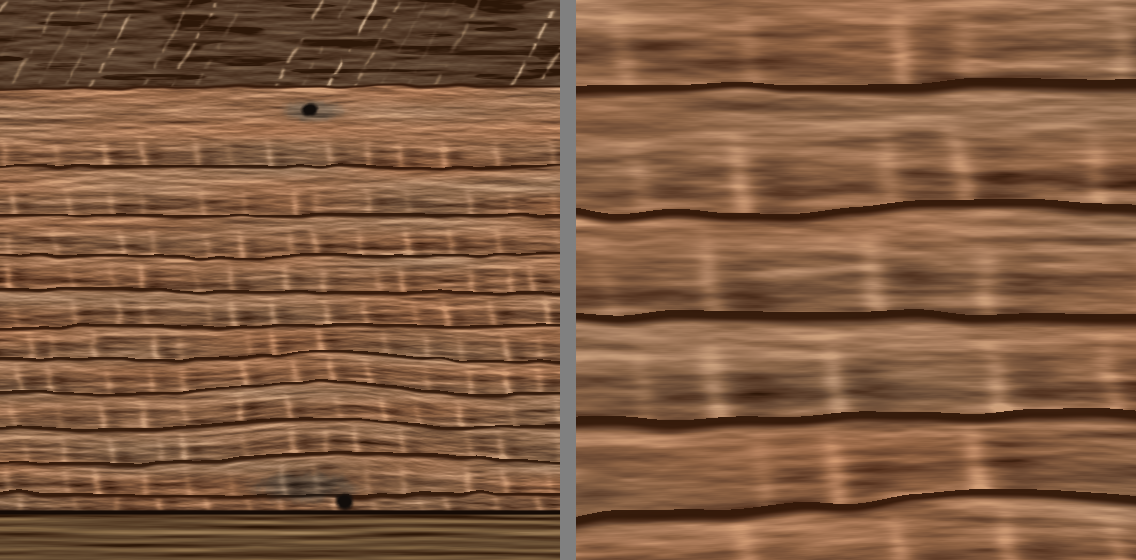
Left, the full canvas; right, a detail of the centre.
This texture is drawn by a Shadertoy shader. Its source:

```glsl
// Weathered timber: a sawn grey plank on top, a broad plank of eroded ridges
// with scalloped lips, and a finely grooved plank below. Each part yields a
// scalar tone from embossed noise, which a six-step wood ramp turns to colour.

const float SEAM_Y = 0.085;
const float PLANK_TOP = 0.85;

float hash(vec2 p) {
    return fract(sin(dot(p, vec2(127.1, 311.7))) * 43758.5);
}

float noise(vec2 p) {
    vec2 i = floor(p), f = fract(p);
    f = f * f * (3.0 - 2.0 * f);
    return mix(mix(hash(i), hash(i + vec2(1, 0)), f.x),
               mix(hash(i + vec2(0, 1)), hash(i + vec2(1, 1)), f.x), f.y);
}

float fbm(vec2 p) {
    float sum = 0.0, amp = 0.5;
    for (int i = 0; i < 4; i++) {
        sum += amp * noise(p);
        p = p * 2.03 + 17.3;
        amp *= 0.5;
    }
    return sum;
}

// Relief lit from above: height difference across a short vertical step
float emboss(vec2 p, vec2 scale) {
    vec2 q = p * scale;
    return fbm(q - vec2(0.0, 0.3)) - fbm(q + vec2(0.0, 0.3));
}

float bell(float d, float width) {
    return exp(-d * d / (width * width));
}

vec3 woodRamp(float tone) {
    vec3 steps[6] = vec3[6](
        vec3(0.18, 0.09, 0.03), vec3(0.31, 0.20, 0.13), vec3(0.41, 0.30, 0.22),
        vec3(0.53, 0.40, 0.29), vec3(0.65, 0.51, 0.40), vec3(0.78, 0.64, 0.51));
    vec3 color = steps[0];
    for (int i = 1; i < 6; i++)
        color = mix(color, steps[i], clamp(tone * 5.0 - float(i - 1), 0.0, 1.0));
    return color;
}

// Uneven line of a ridge edge around its base height
float edgeLine(float x, float base, float row) {
    return base + 0.012 * (noise(vec2(x * 5.0, row * 7.3)) - 0.5)
                + 0.006 * (noise(vec2(x * 28.0, row * 3.7)) - 0.5);
}

// Bright crests with a soft hollow beside each, jittered along a ridge
float scallops(float x, float row, float spacing) {
    float sum = 0.0, cell = floor(x / spacing);
    for (float i = -1.0; i <= 1.0; i++) {
        vec2 id = vec2(cell + i, row);
        float d = x - (id.x + 0.5 + 0.7 * (hash(id) - 0.5)) * spacing;
        float strength = 0.3 + 0.7 * hash(id + 41.0);
        sum += strength * (bell(d, 0.007) - 0.5 * bell(d - 0.022, 0.014));
    }
    return sum;
}

float ridgeTone(vec2 p) {
    // Find the ridge holding this point; the spacing tightens downwards
    float base = PLANK_TOP, row = 0.0;
    float top = edgeLine(p.x, base, row), bottom = top;
    for (int k = 0; k < 11; k++) {
        base = max(base - 0.06 - 0.083 * exp(-float(k)), SEAM_Y - 0.008);
        bottom = edgeLine(p.x, base, float(k + 1));
        row = float(k);
        if (p.y > bottom) break;
        top = bottom;
    }
    float up = p.y - bottom, down = top - p.y;
    float patches = noise(vec2(p.x * 11.0, row * 5.1));
    float tone = 0.69 + 0.75 * emboss(p, vec2(9.0, 85.0))
                      + 0.5 * emboss(p + 3.0, vec2(26.0, 190.0));
    tone += 0.22 * (fbm(p * vec2(7.0, 45.0)) - 0.47);
    // Worn underside, lit lip and scalloped crests
    tone -= (0.14 + 0.16 * patches) * smoothstep(0.043, 0.012, up);
    tone += 0.2 * patches * smoothstep(0.012, 0.004, up);
    float curve = 0.012 * (fbm(p * vec2(20.0, 45.0)) - 0.5) + 0.15 * up;
    float lip = smoothstep(0.058, 0.016, up);
    tone += 0.34 * lip * scallops(p.x + curve, row, 0.078);
    // Shadow cast by the ridge above
    float width = 0.005 + 0.008 * noise(vec2(p.x * 9.0, row * 2.9));
    return mix(tone, 0.0, 0.95 * smoothstep(width, width * 0.35, down));
}

float sawnTone(vec2 p) {
    float tone = 0.28 + 0.6 * emboss(p, vec2(14.0, 110.0))
                      + 0.25 * (fbm(p * vec2(12.0, 70.0)) - 0.47);
    // Slanting, broken saw marks of uneven strength
    float slant = (p.x - 0.55 * (p.y - PLANK_TOP)) / 0.047;
    slant += 0.25 * (fbm(p * 35.0) - 0.5);
    float id = floor(slant), strength = hash(vec2(id, 8.0));
    float mark = bell(fract(slant) - 0.5, 0.08) * strength * strength;
    tone += 0.75 * mark * smoothstep(0.25, 0.65, noise(p * vec2(60.0, 110.0)));
    float crack = smoothstep(0.67, 0.78, noise(p * vec2(9.0, 95.0) + 5.0));
    return tone - 0.25 * crack;
}

float groovedTone(vec2 p) {
    float wave = p.y + 0.008 * noise(vec2(p.x * 4.0, p.y * 20.0));
    return 0.36 + 0.16 * sin(wave * 370.0) + 0.8 * emboss(p, vec2(4.0, 95.0));
}

float knot(vec2 p, vec2 center, vec2 radius) {
    float ragged = 0.5 * (fbm(p * 70.0) - 0.5);
    return smoothstep(1.2, 0.5, length((p - center) / radius) + ragged);
}

void mainImage(out vec4 fragColor, in vec2 fragCoord) {
    vec2 p = fragCoord / iResolution.xy;
    float soft = 1.5 / iResolution.y;
    // Growth lines swell upwards around the lower knot
    vec2 bent = p;
    bent.y -= 0.02 * bell(p.x - 0.59, 0.17)
            * smoothstep(0.1, 0.19, p.y) * smoothstep(0.5, 0.26, p.y);

    float tone = ridgeTone(bent);
    vec3 warm = mix(vec3(1.0), vec3(1.08, 0.96, 0.88), noise(p * vec2(4.0, 30.0)));
    vec3 color = woodRamp(tone) * warm;

    // Knots with grey stained surroundings
    float stain = max(knot(p, vec2(0.56, 0.802), vec2(0.06, 0.02)),
                      knot(p, vec2(0.54, 0.13), vec2(0.1, 0.028)));
    color = mix(color, vec3(dot(color, vec3(0.33))) * vec3(0.9, 0.84, 0.74), 0.6 * stain);
    float hole = max(knot(p, vec2(0.553, 0.804), vec2(0.016, 0.012)),
                     knot(p, vec2(0.615, 0.104), vec2(0.017, 0.016)));
    color = mix(color, vec3(0.07, 0.05, 0.04), hole);

    // Neighbouring planks
    vec3 sawn = woodRamp(sawnTone(p)) * vec3(0.96, 1.0, 1.02);
    float sawnEdge = edgeLine(p.x, PLANK_TOP, 0.0);
    color = mix(color, sawn, smoothstep(-soft, soft, p.y - sawnEdge));
    vec3 grooved = woodRamp(groovedTone(p)) * vec3(0.97, 1.0, 0.9);
    color = mix(color, grooved, smoothstep(soft, -soft, p.y - SEAM_Y));
    float gap = smoothstep(0.006, 0.002, abs(p.y - SEAM_Y));
    color = mix(color, vec3(0.08, 0.04, 0.02), gap);

    fragColor = vec4(color, 1.0);
}
```
